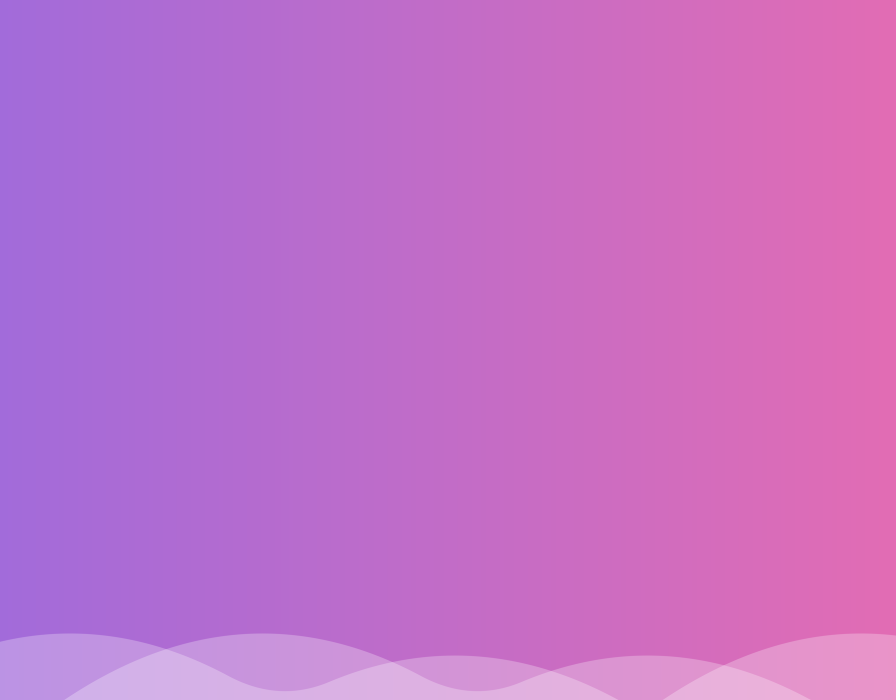
Reproduce this background procedurally as a Shadertoy shader.

```glsl
const vec3 VIOLET = vec3(0.635, 0.42, 0.855);
const vec3 PINK = vec3(0.885, 0.425, 0.705);

float smoothMax(float a, float b, float blend) {
    float overlap = max(blend - abs(a - b), 0.0);
    return max(a, b) + overlap * overlap / (4.0 * blend);
}

// Height of a wave: a tall hump at x = 0 flowing into a lower one on its right
float waveHeight(float x) {
    float tallHump = 0.095 - 1.184 * x * x;
    float lowHump = 0.0635 - 1.165 * (x - 0.55) * (x - 0.55);
    return smoothMax(tallHump, lowHump, 0.093);
}

void mainImage(out vec4 fragColor, in vec2 fragCoord) {
    vec2 uv = fragCoord / iResolution.xy;
    vec2 p = vec2(uv.x * 1.28, uv.y);
    float pixel = 1.0 / iResolution.y;

    // Horizontal gradient
    vec3 color = mix(VIOLET, PINK, uv.x);

    // Translucent white waves, each placed by its tall crest
    vec3 crests = vec3(0.1, 0.375, 1.23);
    for (int i = 0; i < 3; i++) {
        float depth = waveHeight(p.x - crests[i]) - p.y;
        float coverage = smoothstep(-0.7 * pixel, 0.7 * pixel, depth);
        color = mix(color, vec3(1.0), 0.272 * coverage);
    }

    fragColor = vec4(color, 1.0);
}
```
